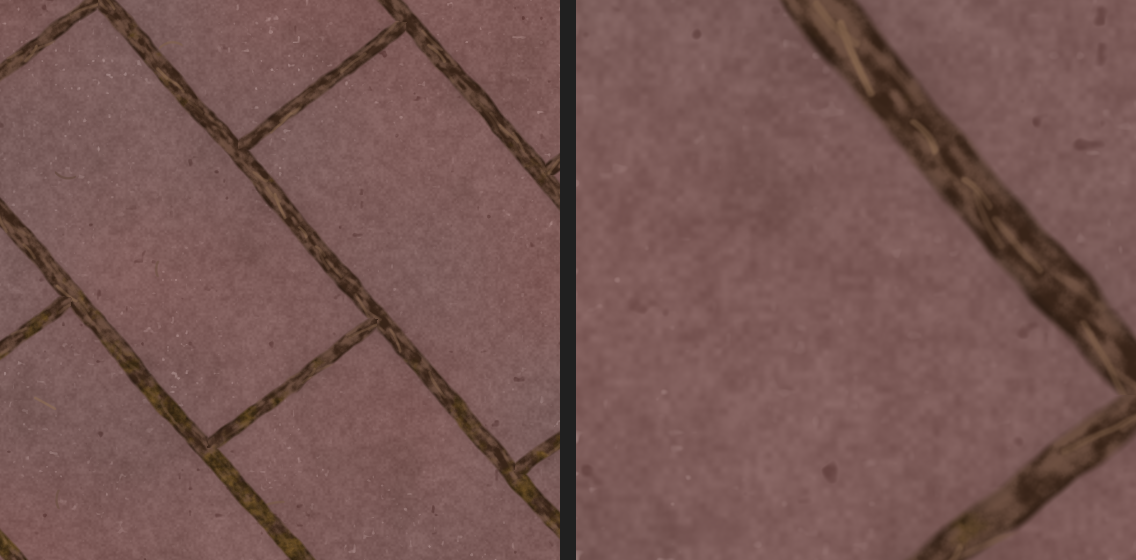
Left: the whole. Right: its middle third, enlarged.
Give the GLSL for this texture, as a WebGL 1 fragment shader.

```glsl
precision highp float;
// Worn red pavers in a slanted running bond, seen close from above.
// Two joint normals give row and brick coordinates; distances to the joints
// place dirt, moss and straw, and noise mottles the faces of the pavers.

#define ROW_PITCH 0.387
#define BRICK_LENGTH 0.758
#define ROW_SHIFT 0.363
#define LONG_HALF_WIDTH 0.0165
#define CROSS_HALF_WIDTH 0.0125
#define EDGE_SOFTNESS 0.003
#define GRAIN 0.075
#define MOTTLE 0.05
#define MOSS_AMOUNT 0.75
#define NEEDLE_CHANCE 0.25

uniform vec2 u_resolution;

const vec2 ROW_NORMAL = vec2(0.756, 0.655);
const vec2 ROW_ALONG = vec2(0.655, -0.756);
const vec2 CROSS_NORMAL = vec2(0.6, -0.8);
const vec2 BOND_ORIGIN = vec2(0.021, -0.3);

const vec3 CLAY = vec3(0.49, 0.36, 0.35);
const vec3 CLAY_DARK = vec3(0.44, 0.32, 0.305);
const vec3 SOIL = vec3(0.22, 0.14, 0.095);
const vec3 SOIL_LIGHT = vec3(0.42, 0.305, 0.25);
const vec3 MOSS = vec3(0.34, 0.25, 0.10);
const vec3 STRAW = vec3(0.57, 0.44, 0.33);

float hash(vec2 p) {
  vec3 q = fract(p.xyx * 0.1031);
  q += dot(q, q.yzx + 33.33);
  return fract((q.x + q.y) * q.z);
}

float noise(vec2 p) {
  vec2 i = floor(p), f = fract(p);
  f = f * f * (3.0 - 2.0 * f);
  return mix(mix(hash(i), hash(i + vec2(1, 0)), f.x),
             mix(hash(i + vec2(0, 1)), hash(i + vec2(1, 1)), f.x), f.y);
}

float fbm(vec2 p) {
  float sum = 0.0, amp = 0.5;
  for (int i = 0; i < 4; i++) {
    sum += amp * noise(p);
    p = mat2(1.6, 1.2, -1.2, 1.6) * p + 17.3;
    amp *= 0.5;
  }
  return sum / 0.9375;
}

vec2 rotate(vec2 p, float a) {
  return vec2(cos(a) * p.x + sin(a) * p.y, cos(a) * p.y - sin(a) * p.x);
}

// Coverage of a bent, blunt-ended fibre centred on the origin
float fibre(vec2 q, float halfLength, float width, float bend) {
  q.y += bend * q.x * q.x / halfLength;
  float d = length(vec2(max(abs(q.x) - halfLength, 0.0), q.y));
  return 1.0 - smoothstep(width * 0.3, width * 1.3 + 0.5 / u_resolution.y, d);
}

// Signed offset to the nearest multiple of the period
float nearest(float x, float period) {
  return (fract(x / period + 0.5) - 0.5) * period;
}

// Face of one paver: tint, blotches, grain and irregular flecks
vec3 paver(vec2 p, vec2 id) {
  float blotch = fbm(p * 5.0 + id * 3.7);
  float shade = (blotch - 0.5) * MOTTLE + (hash(id + 61.0) - 0.5) * 0.01;
  shade += (noise(p * 230.0) - 0.5) * GRAIN * 0.6 + (fbm(p * 75.0) - 0.5) * GRAIN;
  float stain = smoothstep(0.55, 0.85, fbm(p * 11.0 + 30.0));
  vec3 color = mix(CLAY, CLAY_DARK, 0.5 * stain);
  color += shade + vec3(0.013, -0.004, -0.006) * (noise(p * 4.0 + 8.0) - 0.5) * 2.0;
  // Pale flecks gather in worn patches, dark chips are rare
  float worn = smoothstep(0.4, 0.75, fbm(p * 6.0 + 77.0));
  float pale = smoothstep(0.78, 0.97, noise(p * 120.0 + 3.0) * 0.7 + noise(p * 210.0) * 0.35);
  float chip = smoothstep(0.80, 0.92, noise(p * 62.0 + 19.0) * 0.75 + noise(p * 150.0) * 0.25);
  color += vec3(0.13, 0.14, 0.14) * pale * (0.25 + 0.75 * worn);
  return color - 0.10 * chip * smoothstep(0.45, 0.7, noise(p * 13.0 + 31.0));
}

void main() {
  vec2 p = gl_FragCoord.xy / u_resolution.y;
  vec2 w = p + 0.006 * (vec2(noise(p * 7.0), noise(p * 7.0 + 40.0)) - 0.5)
             + 0.0025 * (vec2(noise(p * 60.0), noise(p * 60.0 + 70.0)) - 0.5);

  // Running bond coordinates and joint distances
  float across = dot(w, ROW_NORMAL) - BOND_ORIGIN.x;
  float row = floor(across / ROW_PITCH);
  float along = dot(w, CROSS_NORMAL) - BOND_ORIGIN.y - row * ROW_SHIFT;
  vec2 id = vec2(row, floor(along / BRICK_LENGTH)) + 10.0;
  vec2 offset = vec2(nearest(across, ROW_PITCH), nearest(along, BRICK_LENGTH));
  vec2 gap = abs(offset) - vec2(LONG_HALF_WIDTH, CROSS_HALF_WIDTH);
  bool isLong = gap.x < gap.y;
  float edge = min(gap.x, gap.y) + 0.004 * (noise(p * 30.0 + 5.0) - 0.5);
  float soft = max(EDGE_SOFTNESS, 0.8 / u_resolution.y);
  float joint = 1.0 - smoothstep(-soft, soft, edge);

  // Paver faces, dirtied beside the joints
  vec3 color = paver(p, id);
  float grime = exp(-max(edge, 0.0) / 0.009) * noise(p * 40.0 + 12.0);
  color = mix(color, CLAY_DARK * 0.9, 0.5 * grime);

  // Loose needles on the faces
  vec2 g = p * 5.0, cell = floor(g) + 23.0;
  vec2 q = (fract(g) - 0.35 - 0.3 * vec2(hash(cell), hash(cell + 9.0))) / 5.0;
  float needle = fibre(rotate(q, 6.28 * hash(cell + 4.0)), 0.012 + 0.012 * hash(cell + 2.0),
                       0.0022, 0.7 * hash(cell + 6.0) - 0.35);
  needle *= step(hash(cell + 15.0), NEEDLE_CHANCE);
  color = mix(color, mix(SOIL_LIGHT * 0.85, STRAW, hash(cell + 18.0)), 0.6 * needle);

  // Joint fill: broken soil clods streaked lengthwise, with moss where damp
  vec2 j = isLong ? vec2(dot(p, ROW_ALONG), offset.x) : vec2(across, offset.y);
  float lane = isLong ? floor(across / ROW_PITCH + 0.5) : row * 7.0 + 40.0;
  float streak = noise(vec2(j.x * 60.0, j.y * 170.0) + lane * 13.0);
  float crumbs = fbm(p * 95.0 + 9.0);
  float clods = 0.5 * streak + 0.6 * crumbs;
  vec3 fill = mix(SOIL, SOIL_LIGHT, smoothstep(0.28, 0.85, clods));
  float damp = 1.0 - smoothstep(0.3, 0.6, p.y + 0.25 * p.x);
  float moss = smoothstep(0.45, 0.75, fbm(p * 34.0 + 50.0) + 0.35 * damp - 0.2);
  fill = mix(fill, MOSS * (0.35 + 1.1 * crumbs), moss * MOSS_AMOUNT);
  fill *= 1.0 - 0.18 * smoothstep(-0.008, -0.002, edge) * noise(p * 25.0 + 90.0);
  color = mix(color, fill, joint);

  // Straw lying in the joints
  float bed = 1.0 - smoothstep(0.0, 0.005, edge);
  for (int i = 0; i < 4; i++) {
    float t = j.x / 0.085 + 0.27 * float(i);
    vec2 key = vec2(floor(t) + 60.0, lane * 5.0 + float(i) + 20.0);
    vec2 s = vec2((fract(t) - 0.5) * 0.085, j.y - 0.022 * (hash(key) - 0.5));
    float blade = fibre(rotate(s, 0.6 * (hash(key + 7.0) - 0.5)), 0.010 + 0.018 * hash(key + 3.0),
                        0.0024, 0.2 * (hash(key + 5.0) - 0.5));
    float strength = 0.8 * hash(key + 29.0) * (0.45 + 0.55 * streak) * (1.0 - 0.6 * damp);
    color = mix(color, mix(SOIL_LIGHT, STRAW, hash(key + 17.0)), blade * bed * strength);
  }
  gl_FragColor = vec4(color, 1.0);
}
```
